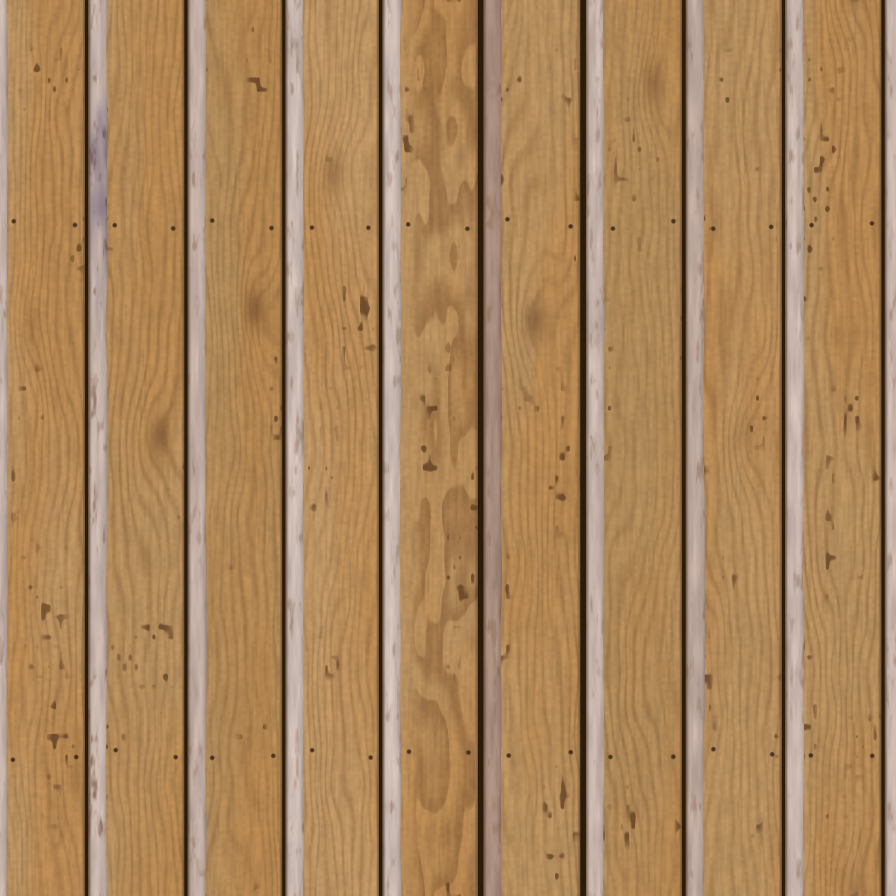
Reproduce this texture procedurally as a WebGL 1 fragment shader.

```glsl
precision highp float;

// Nine upright timber boards, each beside a pale rounded batten and a dark gap.
// Grain comes from contour lines of stretched noise, bent around knots; noise
// rows and board numbers wrap, so the surface tiles in both directions.

uniform vec2 u_resolution;

float hash(vec2 p) {
  return fract(sin(dot(p, vec2(127.1, 311.7))) * 43758.55);
}

// Value noise that repeats vertically after the given number of rows
float noise(vec2 p, float rows) {
  vec2 i = floor(p), f = fract(p);
  f = f * f * (3.0 - 2.0 * f);
  float low = mod(i.y, rows), high = mod(i.y + 1.0, rows);
  return mix(mix(hash(vec2(i.x, low)), hash(vec2(i.x + 1.0, low)), f.x),
             mix(hash(vec2(i.x, high)), hash(vec2(i.x + 1.0, high)), f.x), f.y);
}

// Layered noise, starting at the given columns and rows
float layers(vec2 p, float columns, float rows, float seed) {
  float sum = 0.0, weight = 0.55;
  for (int i = 0; i < 3; i++) {
    sum += weight * noise(vec2(p.x * columns + seed, p.y * rows), rows);
    columns *= 2.0;
    rows *= 2.0;
    seed += 19.0;
    weight *= 0.5;
  }
  return sum;
}

// 1 where the board number equals the chosen one
float isBoard(float id, float chosen) {
  return 1.0 - step(0.5, abs(id - chosen));
}

vec3 boardColor(vec2 p, float id) {
  float seed = id * 37.0;
  float figured = isBoard(id, 4.0);
  float scuffed = isBoard(id, 0.0);

  // One knot per board, pushing the rings aside
  vec2 knot = vec2(mix(0.3, 0.8, hash(vec2(id, 3.0))), hash(vec2(id, 8.0)));
  vec2 toKnot = vec2((p.x - knot.x) * 3.2, (fract(p.y - knot.y + 0.5) - 0.5) * 18.0);
  float knotPull = exp(-dot(toKnot, toKnot));

  // Growth rings: fine straight lines, or broad blotches on the figured board
  float broad = layers(p, 1.3, 4.0, seed);
  float straight = p.x * 8.0 + broad * 6.0 + 2.2 * knotPull
                 + 0.5 * noise(vec2(p.x * 5.0 + seed, p.y * 24.0), 24.0);
  float ring = pow(0.5 + 0.5 * sin(6.2832 * straight), 2.5);
  float blotch = fract(layers(p, 2.2, 7.0, seed + 5.0) * 4.5 + 0.6 * p.x);
  blotch = smoothstep(0.25, 0.88, blotch) * (1.0 - smoothstep(0.9, 1.0, blotch));
  blotch *= smoothstep(0.08, 0.3, p.x);
  float strength = mix(0.25, 0.6, noise(vec2(p.x * 2.0 + seed, p.y * 5.0), 5.0));
  float grain = mix(ring * strength, blotch * 0.75 + ring * 0.08, figured);

  // Base tint, warm patches and fibres
  vec3 color = mix(vec3(0.69, 0.54, 0.35), vec3(0.74, 0.58, 0.39), hash(vec2(id, 21.0)));
  float warm = layers(p, 1.5, 3.0, seed + 61.0) + 0.2 * p.x;
  color = mix(color, vec3(0.72, 0.51, 0.28), 0.55 * smoothstep(0.45, 0.85, warm));
  color = mix(color, vec3(0.54, 0.38, 0.22), grain * 0.75);
  color *= 0.95 + 0.1 * noise(vec2(p.x * 36.0 + seed, p.y * 40.0), 40.0);
  color *= 0.97 + 0.06 * noise(vec2(p.x * 20.0 + seed, p.y * 240.0), 240.0);

  // Knot heart, scratches and dark flecks
  float heart = exp(-6.0 * dot(toKnot, toKnot)) * hash(vec2(id, 30.0));
  float fleck = smoothstep(0.76, 0.92, noise(vec2(p.x * 13.0 + seed, p.y * 90.0), 90.0));
  fleck *= smoothstep(0.66 - 0.16 * scuffed, 0.85, noise(vec2(p.x * 3.0 + seed, p.y * 11.0), 11.0));
  color = mix(color, vec3(0.36, 0.23, 0.13), max(0.5 * heart, 0.75 * fleck));

  // Two rows of paired nail heads
  vec2 side = step(vec2(0.49, 0.454), p);
  vec2 nail = abs(p - vec2(0.49, 0.454)) - vec2(0.39, 0.296);
  nail += 0.012 * (hash(side + id * 5.0) - 0.5) * vec2(4.0, 1.0);
  float head = 1.0 - smoothstep(0.0012, 0.0036, length(nail * vec2(0.087, 1.0)));
  return mix(color, vec3(0.2, 0.14, 0.09), 0.85 * head);
}

vec3 battenColor(vec2 p, float id) {
  float seed = id * 23.0 + 400.0;
  float weathered = isBoard(id, 1.0);
  float tone = hash(vec2(id, 44.0)) * 0.5 + 0.4 + 0.3 * isBoard(id, 4.0) - 0.45 * isBoard(id, 5.0);
  vec3 color = mix(vec3(0.64, 0.53, 0.47), vec3(0.82, 0.76, 0.73), clamp(tone, 0.0, 1.0));
  color *= 0.87 + 0.24 * layers(p, 4.0, 22.0, seed);

  // Worn fibres and a bluish stain
  float worn = smoothstep(0.55, 0.85, layers(p, 3.0, 40.0, seed + 70.0));
  color = mix(color, vec3(0.5, 0.38, 0.29), worn * (0.45 + 0.4 * weathered));
  float stain = weathered * exp(-pow((p.y - 0.8) * 9.0, 2.0));
  color = mix(color, vec3(0.4, 0.34, 0.43), 0.65 * stain * noise(p * vec2(3.0, 30.0), 30.0));
  return color * (1.03 - 0.16 * pow(abs(p.x * 2.0 - 1.0), 3.0));
}

void main() {
  vec2 uv = gl_FragCoord.xy / u_resolution;

  // Cells begin at a gap; spacing is slightly uneven
  float s = uv.x * 9.0 + 0.13 + 0.05 * pow(abs(sin(3.14159 * (uv.x + 0.03))), 8.0);
  float id = mod(floor(s), 9.0), gapId = mod(floor(s + 0.5), 9.0);
  float x = fract(s), aa = 9.0 / u_resolution.x;

  // Batten against board, with a wavering edge
  float edge = 0.203 + 0.018 * (noise(vec2(id * 7.0, uv.y * 14.0), 14.0) - 0.5);
  vec3 batten = battenColor(vec2((x - 0.02) / 0.18, uv.y), id);
  vec3 board = boardColor(vec2((x - 0.2) / 0.78, uv.y), id);
  vec3 color = mix(batten, board, smoothstep(edge - aa * 0.6, edge + aa * 0.6, x));

  // Dark gap with soft shade on both sides
  float fromGap = min(x, 1.0 - x);
  float halfGap = 0.015 + 0.014 * exp(-pow(gapId - 5.5, 2.0));
  color = mix(color, vec3(0.36, 0.27, 0.18), 0.75 * exp(-pow(fromGap / (halfGap + 0.022), 4.0)));
  float gap = 1.0 - smoothstep(halfGap - aa * 0.4, halfGap + aa * 0.6, fromGap);
  gl_FragColor = vec4(mix(color, vec3(0.17, 0.105, 0.045), gap), 1.0);
}
```
